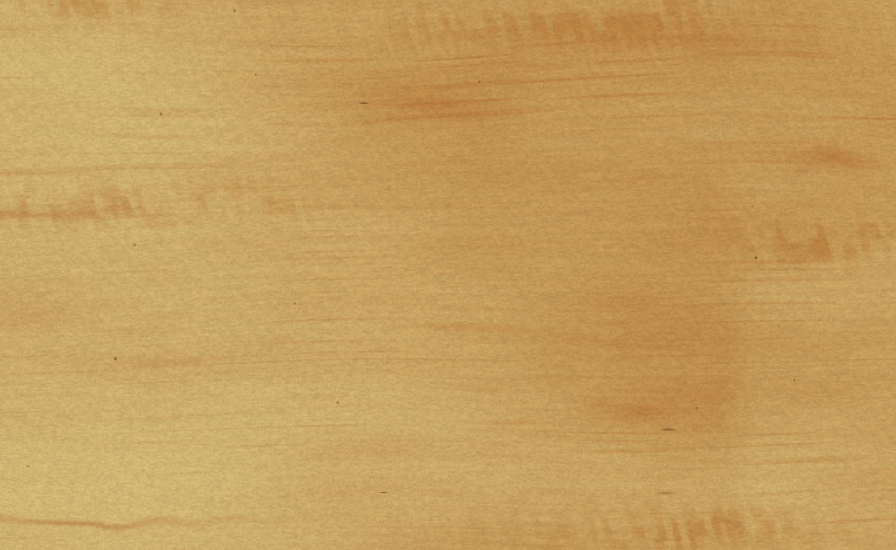
Give the GLSL for this texture, as a Shadertoy shader.

```glsl
// Pale honey-coloured wood veneer with fine horizontal grain, ripple figure and stains.

const vec3 DARK_WOOD  = vec3(0.742, 0.550, 0.298);
const vec3 LIGHT_WOOD = vec3(0.815, 0.708, 0.448);
const vec3 STAIN_TINT = vec3(0.69, 0.42, 0.20);
const vec3 SPECK_TINT = vec3(0.46, 0.29, 0.13);

const float MEAN_TONE     = 0.60;
const float BROAD_AMOUNT  = 1.35;
const float CLOUD_AMOUNT  = 0.58;
const float STREAK_AMOUNT = 0.30;
const float FIBRE_AMOUNT  = 0.20;
const float LINE_AMOUNT   = 0.30;
const float RIPPLE_AMOUNT = 0.95;
const float PORE_AMOUNT   = 0.072;
const int   SPECK_COUNT   = 18;

// Ripple bands: centre x, centre y, half length, half height
const vec4 BANDS[5] = vec4[5](
    vec4(0.22, 0.630, 0.36, 0.040), vec4(1.05, 0.960, 0.42, 0.045),
    vec4(1.50, 0.560, 0.16, 0.040), vec4(1.25, 0.040, 0.30, 0.040),
    vec4(0.12, 0.985, 0.22, 0.030));

// Stains: centre x, centre y, half length, half height
const vec4 STAINS[5] = vec4[5](
    vec4(1.18, 0.255, 0.10, 0.024), vec4(1.51, 0.700, 0.07, 0.022),
    vec4(0.80, 0.805, 0.08, 0.020), vec4(0.02, 0.615, 0.22, 0.007),
    vec4(0.10, 0.050, 0.30, 0.006));

float hash(vec2 p) {
    return fract(sin(dot(p, vec2(12.9898, 78.233))) * 43758.5453);
}

float noise(vec2 p) {
    vec2 i = floor(p), f = fract(p);
    f = f * f * (3.0 - 2.0 * f);
    return mix(mix(hash(i), hash(i + vec2(1, 0)), f.x),
               mix(hash(i + vec2(0, 1)), hash(i + vec2(1, 1)), f.x), f.y);
}

float fbm(vec2 p) {
    float sum = 0.0, gain = 0.5;
    for (int i = 0; i < 4; i++) {
        sum += gain * noise(p);
        p = p * 2.03 + 17.3;
        gain *= 0.5;
    }
    return sum / 0.9375;
}

float blob(vec2 p, vec4 shape) {
    vec2 d = (p - shape.xy) / shape.zw;
    return exp(-dot(d, d));
}

// Broad light and dark areas: pale left and foot, brown right of centre
float broadTone(vec2 p, float width) {
    float x = p.x / width;
    float tone = 0.17 - 0.38 * smoothstep(0.05, 0.75, x);
    tone += 0.17 * smoothstep(0.80, 0.85, x) * smoothstep(0.75, 0.45, p.y);
    tone -= 0.17 * blob(p, vec4(1.24, 0.46, 0.22, 0.22));
    tone -= 0.20 * blob(p, vec4(0.72, 0.83, 0.28, 0.09));
    tone += 0.22 * blob(p, vec4(0.45, 0.10, 0.80, 0.14));
    tone += 0.08 * blob(p, vec4(0.15, 0.85, 0.35, 0.12));
    return tone + CLOUD_AMOUNT * (fbm(p * vec2(1.8, 4.5) + 3.7) - 0.5);
}

// Soft streaks, short fibres and sparse thin lines, bent gently along the board
float grainTone(vec2 p) {
    p.y += 0.035 * (noise(p * vec2(1.6, 2.2) + 8.0) - 0.5) - 0.02 * p.x;
    float streak = fbm(p * vec2(1.6, 26.0)) - 0.5;
    float fibre = noise(p * vec2(10.0, 210.0) + 5.0) - 0.5;
    float line = smoothstep(0.68, 0.95, noise(p * vec2(3.5, 150.0) + 23.0));
    line *= smoothstep(0.30, 0.70, noise(p * vec2(5.0, 9.0) + 41.0));
    return STREAK_AMOUNT * streak + FIBRE_AMOUNT * fibre - LINE_AMOUNT * line;
}

// Short upright flecks gathered in bands
float rippleTone(vec2 p) {
    float mask = 0.0;
    for (int i = 0; i < 5; i++) mask += blob(p, BANDS[i]);
    vec2 q = vec2(p.x + 0.25 * p.y, p.y);
    float fleck = smoothstep(0.25, 0.75, noise(q * vec2(80.0, 24.0)));
    float cluster = noise(q * vec2(11.0, 17.0) + 4.0);
    float rough = noise(p * vec2(60.0, 150.0));
    return -RIPPLE_AMOUNT * mask * (0.12 + 0.5 * fleck * cluster + 0.3 * fleck * rough);
}

float stainMask(vec2 p) {
    vec2 q = p + 0.025 * (vec2(noise(p * 14.0), noise(p * 14.0 + 31.0)) - 0.5);
    float mask = 0.0;
    for (int i = 0; i < 5; i++) mask += blob(q, STAINS[i]);
    return mask * (0.15 + 0.85 * noise(q * vec2(7.0, 60.0)));
}

// Scattered pin marks, some drawn out into dashes
float speckMask(vec2 p, float width) {
    float mask = 0.0;
    for (int i = 0; i < SPECK_COUNT; i++) {
        float id = float(i);
        vec2 centre = vec2(hash(vec2(id, 1.0)) * width, hash(vec2(id, 2.0)));
        float stretch = 1.0 + 4.0 * step(0.75, hash(vec2(id, 3.0)));
        float radius = mix(0.0025, 0.0045, hash(vec2(id, 4.0)));
        float d = length((p - centre) / vec2(stretch, 1.0));
        float edge = 1.0 - smoothstep(0.2 * radius, radius, d);
        mask = max(mask, edge * mix(0.3, 0.8, hash(vec2(id, 5.0))));
    }
    return mask;
}

void mainImage(out vec4 fragColor, in vec2 fragCoord) {
    vec2 p = fragCoord / iResolution.y;
    float width = iResolution.x / iResolution.y;

    float tone = MEAN_TONE + BROAD_AMOUNT * broadTone(p, width) + grainTone(p) + rippleTone(p);
    tone = min(tone, mix(tone, 0.85, 0.5));  // soften the palest areas
    vec3 color = mix(DARK_WOOD, LIGHT_WOOD, clamp(tone, -0.25, 1.2));

    // Surface marks
    color = mix(color, STAIN_TINT, 0.60 * clamp(stainMask(p), 0.0, 1.0));
    color = mix(color, SPECK_TINT, speckMask(p, width));

    // Fine pores
    float pores = 0.45 * noise(p * vec2(130.0, 330.0)) + 0.55 * noise(p * vec2(330.0, 350.0) + 9.0);
    color *= 1.0 + PORE_AMOUNT * (pores - 0.5) * 2.0;

    fragColor = vec4(color, 1.0);
}
```
